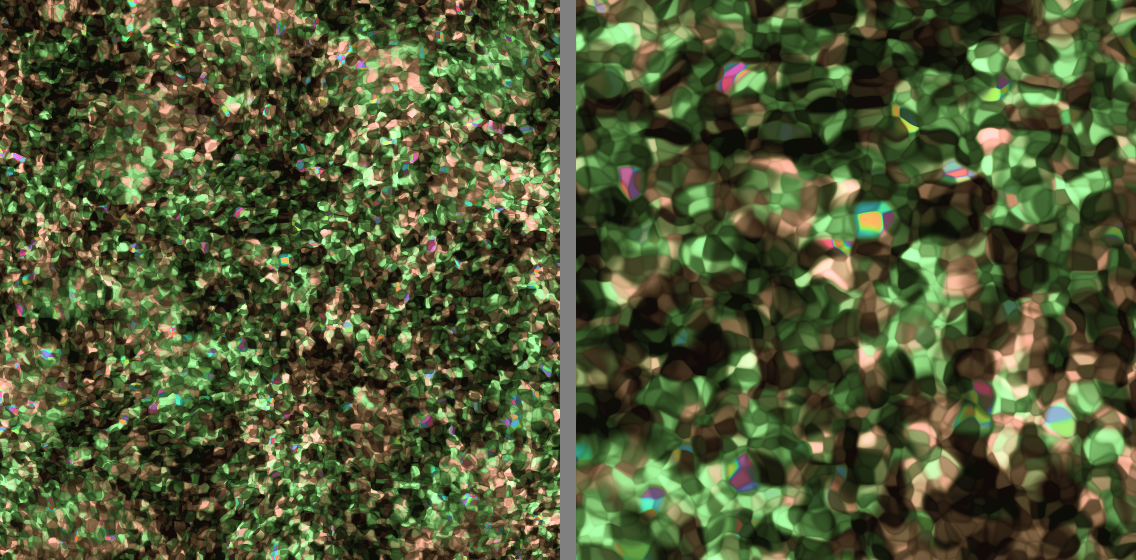
Left: the whole. Right: its middle third, enlarged.
A three.js fragment shader for this texture:

```glsl
// Fine-grained rock in polarised light: a dark olive groundmass of tiny crystals,
// with mottled pale clasts, oblique slivers and a few vivid grains.
// Soft Voronoi layers set tone and hue; looped ellipses place the larger pieces.

varying vec2 vUv;

const vec3 BLACK = vec3(0.055, 0.045, 0.030);
const vec3 DARK  = vec3(0.165, 0.162, 0.085);
const vec3 OLIVE = vec3(0.265, 0.290, 0.160);
const vec3 MOSS  = vec3(0.445, 0.475, 0.295);
const vec3 CREAM = vec3(0.740, 0.745, 0.545);
const vec3 GLINT = vec3(0.930, 0.960, 0.800);
const vec3 WARM_TINT  = vec3(1.26, 0.90, 1.02);
const vec3 GREEN_TINT = vec3(0.78, 1.15, 0.94);

const float GRAIN_FREQ  = 62.0;   // crystals across the canvas
const float SPECK_FREQ  = 118.0;  // finer crystals
const float CLAST_FREQ  = 5.0;
const float SLIVER_FREQ = 7.0;
const float CHIP_FREQ   = 15.0;
const float GRAIN_SOFT  = 11.0;   // higher gives crisper grains
const float CONTRAST    = 2.95;
const float TONE_BIAS   = -0.10;

vec3 hash3(vec2 p) {
  vec3 q = fract(vec3(p.xyx) * vec3(0.1031, 0.1030, 0.0973));
  q += dot(q, q.yxz + 33.33);
  return fract((q.xxy + q.yzz) * q.zyx);
}

float noise(vec2 p) {
  vec2 i = floor(p), f = fract(p);
  f = f * f * (3.0 - 2.0 * f);
  float low  = mix(hash3(i).x, hash3(i + vec2(1.0, 0.0)).x, f.x);
  float high = mix(hash3(i + vec2(0.0, 1.0)).x, hash3(i + 1.0).x, f.x);
  return mix(low, high, f.y);
}

vec2 noise2(vec2 p) {
  return vec2(noise(p), noise(p + 57.3)) - 0.5;
}

// Soft Voronoi: xyz = blended random values of the grain, w = dark rim
vec4 grains(vec2 p) {
  vec2 cell = floor(p), f = fract(p);
  vec3 sum = vec3(0.0);
  float total = 0.0, nearest = 8.0, second = 8.0;
  for (int y = -1; y <= 1; y++) {
    for (int x = -1; x <= 1; x++) {
      vec2 o = vec2(float(x), float(y));
      vec2 d = o + 0.1 + 0.8 * hash3(cell + o + 19.0).xy - f;
      float sq = dot(d, d);
      float w = exp(-GRAIN_SOFT * sq);
      sum += w * hash3(cell + o + 71.0);
      total += w;
      second = min(second, max(nearest, sq));
      nearest = min(nearest, sq);
    }
  }
  float rim = 1.0 - smoothstep(0.0, 0.4, sqrt(second) - sqrt(nearest));
  return vec4(sum / total, rim);
}

// Scattered soft ellipses: x = coverage, y = random hue of the piece
vec2 pieces(vec2 p, float seed, float chance, vec2 size, float angle, float spread, float soft) {
  vec2 cell = floor(p), result = vec2(0.0, 0.5);
  for (int y = -1; y <= 1; y++) {
    for (int x = -1; x <= 1; x++) {
      vec2 id = cell + vec2(float(x), float(y));
      vec3 place = hash3(id + seed), kind = hash3(id + seed + 31.0);
      float a = angle + spread * (place.z - 0.5);
      vec2 d = p - id - 0.15 - 0.7 * place.xy;
      d = vec2(cos(a) * d.x + sin(a) * d.y, cos(a) * d.y - sin(a) * d.x);
      float r = length(d / (size * mix(0.65, 1.25, kind.y)));
      float cover = (1.0 - smoothstep(1.0 - soft, 1.0 + soft, r)) * step(kind.x, chance);
      if (cover > result.x) result = vec2(cover, kind.z);
    }
  }
  return result;
}

// Dark to bright ramp over a tone of roughly unit deviation
vec3 mineralRamp(float t) {
  vec3 c = mix(BLACK, DARK, clamp((t + 2.1) / 1.2, 0.0, 1.0));
  c = mix(c, OLIVE, clamp((t + 0.9) / 0.9, 0.0, 1.0));
  c = mix(c, MOSS,  clamp(t / 0.9, 0.0, 1.0));
  c = mix(c, CREAM, clamp((t - 0.9) / 0.75, 0.0, 1.0));
  return mix(c, GLINT, clamp((t - 1.65) / 1.1, 0.0, 1.0));
}

void main() {
  // Irregular outlines: fine warp for grains, broad warp for the pieces
  vec2 p = vUv + 0.009 * noise2(vUv * 70.0) + 0.04 * noise2(vUv * 5.0);
  vec2 q = vUv + 0.035 * noise2(vUv * 24.0) + 0.014 * noise2(vUv * 65.0);
  vec4 grain = grains(p * GRAIN_FREQ);
  vec4 speck = grains(p * SPECK_FREQ + 13.7);
  float patches = noise(vUv * 6.0 + 3.0), clumps = noise(vUv * 22.0 + 9.0);

  // Groundmass tone
  float tone = (grain.x - 0.5) + 0.75 * (speck.x - 0.5)
             + 0.5 * (clumps - 0.5) + 0.55 * (patches - 0.5);
  tone = tone * CONTRAST + TONE_BIAS - 0.55 * (grain.w - 0.4) - 0.3 * (speck.w - 0.4);

  // Larger pieces lift the tone and calm it
  vec2 clast  = pieces(q * CLAST_FREQ, 5.0, 0.38, vec2(0.42, 0.32), 1.0, 3.0, 0.22);
  vec2 sliver = pieces((vUv + 0.4 * (q - vUv)) * SLIVER_FREQ, 47.0, 0.22, vec2(0.42, 0.085), 0.85, 1.3, 0.3);
  vec2 chip   = pieces((vUv + 0.5 * (q - vUv)) * CHIP_FREQ, 83.0, 0.13, vec2(0.30, 0.21), 0.8, 3.0, 0.28);
  tone = mix(tone, 0.62 * tone + 0.62, clast.x);
  tone = mix(tone, 0.60 * tone + 0.80, sliver.x);
  tone = mix(tone, 0.60 * tone + 1.35, chip.x);

  // Hue swings between pinkish tan and green
  float hue = 0.5 + 0.95 * (grain.y - 0.5) + 0.65 * (speck.y - 0.5) + 0.7 * (noise(vUv * 9.0 + 21.0) - 0.5);
  hue += 0.35 * clast.x * (clast.y - 0.5) + 0.3 * chip.x * (chip.y - 0.5);
  vec3 color = mineralRamp(tone) * mix(WARM_TINT, GREEN_TINT, smoothstep(0.1, 0.9, hue));

  // Rare vivid interference colours
  vec3 vivid = 0.55 + 0.45 * cos(6.2832 * (speck.z + vec3(0.0, 0.36, 0.62)));
  float accent = smoothstep(0.86, 0.96, grain.z) * smoothstep(-0.6, 0.8, tone);
  float light = dot(color, vec3(0.3, 0.6, 0.1));
  color = mix(color, vivid * (0.12 + 1.25 * light), 0.6 * accent);

  gl_FragColor = vec4(clamp(color, 0.0, 1.0), 1.0);
}
```
